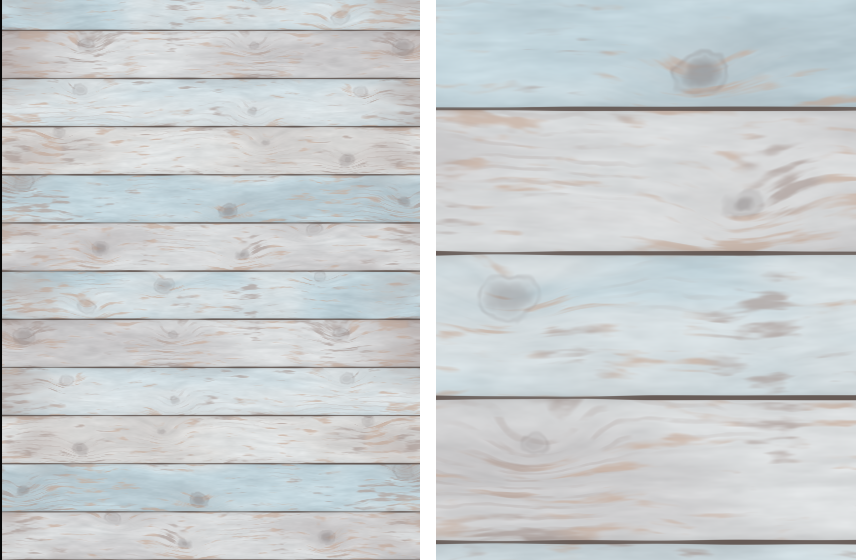
Left, the full canvas; right, a detail of the centre.
Write a Shadertoy shader that draws this texture.

```glsl
const float PLANKS = 11.63;   // planks over the canvas height
const float CYCLE = 6.0;      // planks before the set returns mirrored
const vec3 SEAM = vec3(0.38, 0.33, 0.31);
const vec3 BARE_WOOD = vec3(0.66, 0.60, 0.58);
const vec3 TAN_WOOD = vec3(0.78, 0.67, 0.60);
const vec3 KNOT = vec3(0.53, 0.50, 0.50);
const vec3 CHALK = vec3(0.875, 0.89, 0.895);
const vec3 BORDER = vec3(0.03);

float hash(vec2 p) {
    vec3 q = fract(p.xyx * 0.1031);
    q += dot(q, q.yzx + 33.33);
    return fract((q.x + q.y) * q.z);
}

float noise(vec2 p) {
    vec2 i = floor(p), f = fract(p);
    f = f * f * (3.0 - 2.0 * f);
    return mix(mix(hash(i), hash(i + vec2(1, 0)), f.x),
               mix(hash(i + vec2(0, 1)), hash(i + vec2(1, 1)), f.x), f.y);
}

float fbm(vec2 p) {
    float sum = 0.0, amp = 0.57;
    for (int i = 0; i < 3; i++) {
        sum += amp * noise(p);
        p = p * 2.03 + 17.3;
        amp *= 0.5;
    }
    return sum;
}

vec3 paintColor(float id) {
    vec3 grey = vec3(0.815, 0.815, 0.82), blue = vec3(0.765, 0.84, 0.87);
    vec3 white = vec3(0.865, 0.865, 0.86), pale = vec3(0.82, 0.87, 0.89);
    float kind = mod(id, 4.0);
    return kind < 0.5 ? grey : kind < 1.5 ? blue : kind < 2.5 ? white : pale;
}

// x: grain push, y: knot core, z: knot outline, w: stain around the knot
vec4 knots(vec2 p, float id, float width, float px) {
    vec4 total = vec4(0.0);
    for (float i = 0.0; i < 3.0; i++) {
        vec2 seed = vec2(id * 7.0 + 3.0, i * 5.0 + 11.0);
        vec2 center = vec2((i + hash(seed)) * width / 3.0, mix(0.1, 0.9, hash(seed + 31.0)));
        float size = mix(0.05, 0.16, hash(seed + 57.0));
        vec2 d = (p - center) / vec2(1.3, 1.0);
        d.y -= 0.4 * d.x * (hash(seed + 83.0) - 0.3);
        float r = length(d) + 0.09 * (fbm(p * 7.0) - 0.5);
        float strength = mix(0.15, 0.8, hash(seed + 101.0));
        total.x += 0.22 * exp(-dot(d, d) * 12.0);
        total.y += strength * smoothstep(size + px, size * 0.3, r);
        total.z += 0.6 * smoothstep(0.02 + px, 0.0, abs(r - size));
        total.w += strength * exp(-dot(d * vec2(0.45, 1.0), d) * 11.0);
    }
    return total;
}

vec3 plank(vec2 p, float id, float width, float px) {
    vec2 shift = vec2(id * 19.7, id * 43.1);
    vec4 knot = knots(p, id, width, px);
    float endWear = smoothstep(0.6, 1.0, abs(2.0 * p.x / width - 1.0));
    float seamDist = min(p.y, 1.0 - p.y);

    // Paint: broad cloudy coats of chalk and thinner, darker areas
    float cloud = fbm(p * vec2(0.45, 1.5) + shift);
    vec3 col = mix(paintColor(id), CHALK, 0.7 * smoothstep(0.42, 0.72, cloud));
    col -= vec3(0.04, 0.045, 0.045) * smoothstep(0.48, 0.28, cloud);

    // Grain: fine fibres and faint growth rings bent round the knots
    float field = p.y + knot.x + 0.3 * fbm(p * vec2(0.6, 1.2) + shift + 5.0);
    float fibre = fbm(vec2(p.x * 2.0, field * 14.0) + shift);
    float speck = fbm(p * vec2(4.5, 13.0) + shift + 41.0);
    col += 0.075 * (fibre - 0.5) + 0.055 * (speck - 0.5);
    float ring = smoothstep(0.3, 1.0, sin(field * 66.0 + 5.0 * fbm(p * 3.5 + shift)));
    float ringMask = smoothstep(0.5, 0.85, noise(p * vec2(0.8, 2.0) + shift + 9.0));
    col = mix(col, BARE_WOOD, 0.25 * ring * ringMask * smoothstep(0.3, 0.6, speck));

    // Wear: thin broken scratches, denser at the ends and along the seams
    float patchy = noise(p * vec2(0.6, 1.7) + shift + 27.0);
    float scrape = fbm(vec2(p.x * 2.6, field * 15.0) + shift + 61.0);
    float scratch = 0.72 * scrape + 0.28 * speck;
    float bias = 0.15 * patchy + 0.07 * endWear + 0.07 * exp(-seamDist * 16.0);
    float wear = smoothstep(0.63, 0.87, scratch + bias);
    vec3 wood = mix(BARE_WOOD, TAN_WOOD, smoothstep(0.3, 0.6, noise(p * 1.7 + shift)));
    col = mix(col, wood, 0.65 * wear);

    // Stains: soft brown shade at the ends and round the knots
    float stain = endWear * smoothstep(0.4, 0.75, fbm(p * vec2(0.7, 2.2) + shift + 77.0));
    col = mix(col, BARE_WOOD, 0.5 * stain * (0.4 + fibre) + 0.3 * knot.w * fibre);

    // Knots
    return mix(col, KNOT, clamp(0.65 * knot.y + 0.55 * knot.z * speck, 0.0, 0.75));
}

void mainImage(out vec4 fragColor, in vec2 fragCoord) {
    float px = PLANKS / iResolution.y;
    float width = iResolution.x * px;
    vec2 p = fragCoord * px;
    float row = floor(p.y);
    vec2 local = vec2(p.x, fract(p.y));
    if (row < CYCLE) local.x = width * 1.017 - local.x;
    vec3 col = plank(local, mod(row, CYCLE), width, px);

    // Seams: thin dark gap with a soft shadow
    float gap = min(local.y, 1.0 - local.y);
    float uneven = noise(vec2(p.x * 1.8, floor(p.y + 0.5) * 13.0));
    col *= 1.0 - 0.10 * exp(-gap * 24.0);
    float halfWidth = mix(0.007, 0.018, uneven);
    float seam = smoothstep(halfWidth + 0.7 * px, halfWidth - 0.7 * px, gap);
    col = mix(col, SEAM, mix(0.75, 0.95, uneven) * seam);

    // Dark strip at the left border
    col = mix(BORDER, col, smoothstep(-0.5 * px, 0.5 * px, p.x - 0.005 * width));
    fragColor = vec4(clamp(col, 0.0, 1.0), 1.0);
}
```
